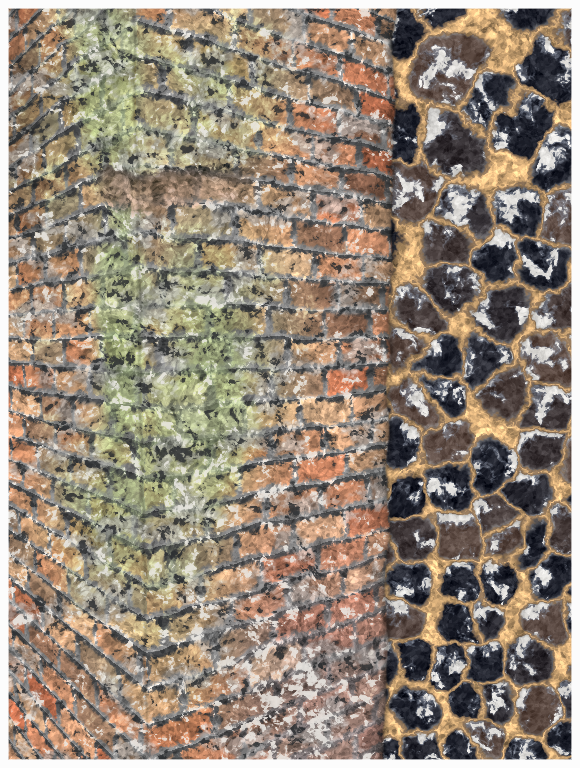
Write a WebGL 2 fragment shader that draws this texture.

```glsl
#version 300 es
precision highp float;
uniform vec2 u_resolution;
out vec4 fragColor;

#define HORIZON 0.56
#define COURSE 0.046
#define BRICK_LENGTH 2.1
#define LEFT_PULL 1.8
#define RIGHT_PULL 0.75
#define MORTAR_WIDTH 0.10
#define FRAME 0.0112
#define FLINT_GAP 0.07

const vec3 PAPER = vec3(0.99), CHALK = vec3(0.90, 0.89, 0.87), GREY = vec3(0.58, 0.58, 0.58);
const vec3 SOOT = vec3(0.18, 0.19, 0.20), BROWN = vec3(0.47, 0.39, 0.33), RUST = vec3(0.74, 0.42, 0.30);
const vec3 TAN = vec3(0.82, 0.66, 0.52), OLIVE = vec3(0.71, 0.67, 0.45), MOSS = vec3(0.52, 0.60, 0.39);
const vec3 LICHEN = vec3(0.69, 0.72, 0.58), SAND = vec3(0.83, 0.67, 0.47), STEEL = vec3(0.52, 0.55, 0.61);

float hash(vec2 p) { return fract(sin(dot(p, vec2(127.1, 311.7))) * 43758.5); }

float blob(vec2 p, vec2 centre, vec2 radius) {
  vec2 d = (p - centre) / radius;
  return exp(-dot(d, d));
}

// Layered, bent sines, roughly -1 to 1
float waves(vec2 p) {
  float sum = 0.0, amp = 0.5;
  for (int i = 0; i < 5; i++) {
    p = mat2(0.8, 0.6, -0.6, 0.8) * p * 1.9 + 1.7;
    sum += amp * sin(p.x + 1.6 * sin(p.y + sum));
    amp *= 0.6;
  }
  return sum;
}

// Cellular noise: nearest and second distance, offset from nearest centre
vec4 cells(vec2 p) {
  vec4 best = vec4(9.0, 9.0, 0.0, 0.0);
  for (int j = -1; j <= 1; j++) for (int i = -1; i <= 1; i++) {
    vec2 cell = floor(p) + vec2(i, j);
    vec2 d = p - cell - 0.1 - 0.8 * vec2(hash(cell), hash(cell + 41.3));
    float r = length(d);
    if (r < best.x) best = vec4(r, best.x, d);
    else best.y = min(best.y, r);
  }
  return best;
}

// Weathered flecks: one soft-edged random level per cell, centred on zero
float flecks(vec2 p) {
  float sum = 0.0, amp = 0.42;
  for (int i = 0; i < 3; i++) {
    vec4 c = cells(p);
    sum += amp * (hash(floor(p - c.zw) + 9.0) - 0.5) * smoothstep(-0.1, 0.3, c.y - c.x);
    p = mat2(0.8, 0.6, -0.6, 0.8) * p * 1.9 + 7.7;
    amp *= 0.85;
  }
  return sum;
}

// Staggered courses; uv is measured in course heights
vec3 bricks(vec2 uv, float grit, float drift, float moss) {
  float row = floor(uv.y);
  uv.x += BRICK_LENGTH * 0.5 * mod(row, 2.0) + 0.6 * hash(vec2(row, 3.0));
  float col = floor(uv.x / BRICK_LENGTH);
  vec2 f = vec2(uv.x - col * BRICK_LENGTH, uv.y - row);
  vec2 gap = min(f, vec2(BRICK_LENGTH, 1.0) - f);
  float edge = min(gap.x, gap.y) + grit * 0.35 + drift * 0.04;
  float kind = hash(vec2(col + 17.0, row));
  vec3 body = mix(RUST, TAN, hash(vec2(col, row)));
  body = mix(body, BROWN, 0.65 * step(0.82, kind));
  body = mix(body, mix(OLIVE, LICHEN, kind), clamp(moss * 1.3, 0.0, 0.85));
  body *= 1.0 + grit * 1.0 + 0.1 * drift;
  vec3 joint = mix(GREY, SOOT, smoothstep(0.3, 0.75, f.y) * 0.65);
  joint = mix(joint, CHALK, 0.8 * smoothstep(0.08, 0.25, grit)) * (1.0 + grit);
  return mix(joint, body, smoothstep(MORTAR_WIDTH - 0.05, MORTAR_WIDTH + 0.1, edge));
}

float mossCover(vec2 p) {
  float m = 0.9 * blob(p, vec2(0.137, 0.89), vec2(0.045, 0.12));
  m += 1.1 * blob(p, vec2(0.155, 0.58), vec2(0.03, 0.15));
  m += 0.65 * blob(p, vec2(0.27, 0.89), vec2(0.10, 0.11));
  m += 0.75 * blob(p, vec2(0.28, 0.57), vec2(0.09, 0.15));
  m += 0.7 * blob(p, vec2(0.25, 0.41), vec2(0.07, 0.10));
  m += 0.6 * blob(p, vec2(0.13, 0.33), vec2(0.08, 0.10));
  m += 0.4 * blob(p, vec2(0.22, 0.17), vec2(0.08, 0.13));
  return m + 0.35 * blob(p, vec2(0.06, 0.78), vec2(0.06, 0.25));
}

vec3 wall(vec2 p, float corner, float grit, float drift) {
  float moss = mossCover(p), side = p.x - corner;
  float pull = 1.0 - (side < 0.0 ? LEFT_PULL : RIGHT_PULL) * abs(side);
  vec2 uv = vec2((side < 0.0 ? 1.4 : 1.0) * side, p.y - HORIZON) / (pull * COURSE);
  vec3 c = bricks(uv + vec2(side < 0.0 ? 80.0 : 0.0, 0.1 * drift), grit, drift, moss);
  // Dull grey foot, shaded outer parts
  float foot = smoothstep(0.40, 0.08, p.y) * smoothstep(0.25, 0.40, p.x);
  c = mix(c, vec3(0.57, 0.51, 0.51) * (1.0 + grit * 1.5), 0.65 * foot);
  c *= 1.0 - 0.3 * blob(p, vec2(0.02, 0.84), vec2(0.06, 0.2)) - 0.18 * smoothstep(0.46, 0.50, p.x);
  // Moss film
  float film = smoothstep(0.3, 0.8, moss + 0.35 * drift + 0.5 * grit);
  c = mix(c, mix(MOSS, LICHEN, 0.5 + 0.5 * drift) * (1.0 + 1.1 * grit), 0.7 * film);
  // Grey bloom, soot specks and salt flecks
  float bloom = waves(p * vec2(18.0, 24.0) + 9.0), speck = waves(p * vec2(40.0, 55.0) + 31.0);
  c = mix(c, GREY * (1.0 + 1.2 * grit), 0.65 * smoothstep(0.1, 0.7, bloom + grit));
  c = mix(c, SOOT, 0.8 * smoothstep(0.5, 0.8, 0.6 * speck + 0.2 * bloom - 1.6 * grit + 0.15 * moss));
  float salt = 0.5 * blob(p, vec2(0.37, 0.08), vec2(0.09, 0.07)) + 0.15 * blob(p, vec2(0.26, 0.3), vec2(0.08, 0.2));
  c = mix(c, CHALK, 0.85 * smoothstep(0.42, 0.72, salt - 0.5 * speck + 1.7 * grit));
  // Broken ledge across the corner
  float rough = 0.012 * drift + 0.02 * grit;
  float ledge = smoothstep(0.725, 0.740, p.y + rough) * smoothstep(0.792, 0.780, p.y + rough + 0.25 * max(-side, 0.0));
  ledge *= smoothstep(0.12, 0.14, p.x) * smoothstep(0.34, 0.30, p.x + rough);
  vec3 hollow = mix(BROWN * 1.25, SOOT, 0.8 * smoothstep(0.76, 0.79, p.y + rough)) + vec3(0.8, 0.65, 0.6) * grit;
  c = mix(c, hollow, 0.8 * ledge);
  return c * (1.0 - 0.2 * smoothstep(0.004, 0.0, abs(side + 0.003)));
}

vec3 flints(vec2 p, float grit, float drift) {
  vec2 q = vec2((p.x - 0.62) * (20.0 - 8.5 * p.y), 20.0 * p.y - 4.25 * p.y * p.y);
  q += 0.12 * vec2(waves(p * 30.0), waves(p * 30.0 + 5.0));
  vec4 stone = cells(q);
  float id = hash(floor(q - stone.zw) + 5.0);
  float edge = min(stone.y - stone.x, 1.3 * (0.58 + 0.14 * id - stone.x));
  vec3 bed = SAND * (1.05 + 1.1 * grit);
  bed = mix(bed, BROWN * 0.8, 0.7 * smoothstep(0.0, FLINT_GAP, edge + 0.2 * grit));
  // Glassy body, reflected sky, pale rind
  float sheen = waves(q * 2.4 + id * 40.0), lit = dot(stone.zw, vec2(-0.4, 0.9));
  vec3 body = mix(vec3(0.13, 0.14, 0.18), vec3(0.36, 0.29, 0.26), smoothstep(0.55, 0.9, id));
  body = mix(body, STEEL, 0.75 * smoothstep(0.0, 0.6, sheen + 0.9 * lit + 0.5 * grit));
  body = mix(body, CHALK, 0.9 * smoothstep(0.4, 0.65, sheen + 0.6 * lit + 0.9 * grit));
  body = mix(body, GREY, 0.5 * smoothstep(0.22, 0.08, edge) * step(0.3, id)) + 0.3 * grit;
  return mix(bed, body, smoothstep(FLINT_GAP, FLINT_GAP + 0.06, edge + 0.1 * grit));
}

void main() {
  vec2 p = gl_FragCoord.xy / u_resolution.y;
  float width = u_resolution.x / u_resolution.y;
  float drift = waves(p * 13.0);
  float grit = flecks(p * 70.0 + 0.5 * drift);
  float corner = mix(0.196, 0.176, p.y) + 0.003 * drift;
  float seam = mix(0.500, 0.514, p.y) + 0.004 * drift;
  vec3 c = mix(wall(p, corner, grit, drift), flints(p, grit, drift), smoothstep(-0.002, 0.002, p.x - seam));
  c *= 1.0 - 0.3 * blob(p, vec2(seam, p.y), vec2(0.005, 1.0));
  // Pale frame
  vec2 inset = min(p, vec2(width, 1.0) - p);
  c = mix(PAPER, c, smoothstep(FRAME - 0.001, FRAME + 0.001, min(inset.x, inset.y)));
  fragColor = vec4(clamp(c, 0.0, 1.0), 1.0);
}
```
